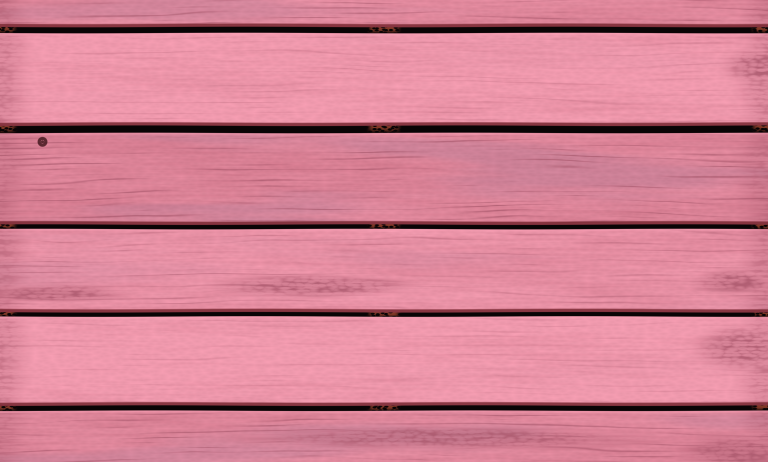
Write a Shadertoy shader that draws this texture.

```glsl
// Pink painted wooden planks with dark gaps, wavy grain and worn patches.

const vec3 LIGHT_PAINT = vec3(0.96, 0.615, 0.695);
const vec3 DUSTY_PAINT = vec3(0.85, 0.495, 0.575);
const vec3 WORN_PAINT = vec3(0.66, 0.34, 0.42);
const vec3 MAUVE_FILM = vec3(0.74, 0.50, 0.60);
const vec3 RIM_SHADE = vec3(0.47, 0.15, 0.19);
const vec3 GAP_BLACK = vec3(0.035, 0.015, 0.02);
const vec3 BARE_JOIST = vec3(0.50, 0.22, 0.15);

// Gap centre height and half width, from the top down
const vec2 GAPS[5] = vec2[5](vec2(0.935, 0.0065), vec2(0.720, 0.0078),
    vec2(0.509, 0.0048), vec2(0.3195, 0.0046), vec2(0.1165, 0.0055));
// Dustiness of each plank, from the top down
const float DUST[6] = float[6](0.62, 0.08, 0.78, 0.36, 0.05, 0.68);
// Worn patches: centre x, y and radii, as fractions of the canvas
const vec4 PATCHES[7] = vec4[7](vec4(0.41, 0.378, 0.16, 0.032),
    vec4(0.07, 0.367, 0.11, 0.024), vec4(0.96, 0.39, 0.07, 0.03),
    vec4(0.99, 0.855, 0.06, 0.055), vec4(0.97, 0.245, 0.08, 0.06),
    vec4(0.58, 0.050, 0.32, 0.030), vec4(0.96, 0.025, 0.09, 0.045));

vec2 hash2(vec2 p) {
    vec3 q = fract(p.xyx * vec3(0.1031, 0.1030, 0.0973));
    q += dot(q, q.yzx + 33.33);
    return fract((q.xx + q.yz) * q.zy);
}

// Cellular noise: distance to the nearest scattered point
float cellular(vec2 p) {
    vec2 cell = floor(p), f = fract(p);
    float nearest = 4.0;
    for (int j = -1; j <= 1; j++)
        for (int i = -1; i <= 1; i++) {
            vec2 o = vec2(i, j);
            vec2 d = o + hash2(cell + o) - f;
            nearest = min(nearest, dot(d, d));
        }
    return sqrt(nearest);
}

// Layered sines: slow bends shared by the grain and the smears
float bend(vec2 p, float seed) {
    float sum = 0.0, amp = 0.5;
    for (int i = 0; i < 4; i++) {
        sum += amp * sin(p.x + 1.7 * sin(p.y + seed) + seed * 2.3);
        p = mat2(1.7, 0.5, -0.6, 1.8) * p;
        amp *= 0.55;
    }
    return sum;
}

// Thin broken lines that follow the bent grain
float grainLines(vec2 p, float seed) {
    float y = p.y + 0.010 * bend(p * vec2(3.0, 9.0), seed);
    float wave = 0.5 + 0.5 * sin(y * 520.0 + 2.5 * bend(p * vec2(5.0, 50.0), seed + 4.0));
    float broken = smoothstep(0.35, 0.8, cellular(vec2(p.x * 4.0, y * 70.0) + seed * 17.0));
    return pow(wave, 5.0) * broken;
}

float ellipseFalloff(vec2 p, vec2 centre, vec2 radii) {
    return 1.0 - smoothstep(0.25, 1.0, length((p - centre) / radii));
}

// Bare joist spots inside the gaps: both ends and the middle
float joistMask(float x) {
    float d = abs(x - 0.5 * floor(x * 2.0 + 0.5));
    return 1.0 - smoothstep(0.013, 0.024, d);
}

vec3 plankColor(vec2 uv, vec2 p, int id) {
    float seed = float(id) * 3.7 + 1.0, dust = DUST[id];
    float smear = bend(p * vec2(3.5, 34.0), seed);
    float streak = cellular(vec2(p.x * 7.0, p.y * 150.0) + seed * 9.0);
    float fleck = cellular(p * vec2(55.0, 130.0) + seed);

    vec3 col = mix(LIGHT_PAINT, DUSTY_PAINT, clamp(dust + 0.22 * smear + 0.35 * (streak - 0.5), 0.0, 1.2));
    col = mix(col, MAUVE_FILM, 0.55 * dust * smoothstep(0.15, 0.75, bend(p * vec2(2.2, 22.0), seed + 8.0)));
    col = mix(col, WORN_PAINT, (0.16 + 0.6 * dust) * grainLines(p, seed));

    // Worn patches and rubbed plank ends
    float wear = 0.0;
    for (int i = 0; i < 7; i++)
        wear = max(wear, ellipseFalloff(uv + vec2(0.0, 0.006 * smear), PATCHES[i].xy, PATCHES[i].zw));
    float ends = 1.0 - smoothstep(0.0, 0.045, min(uv.x, 1.0 - uv.x) + 0.012 * smear);
    wear = max(wear, 0.65 * ends);
    float rough = 0.35 + 0.65 * smoothstep(0.25, 0.75, mix(fleck, streak, 0.45));
    col = mix(col, WORN_PAINT, 0.85 * wear * rough);

    return col * (0.98 + 0.05 * (fleck - 0.4));
}

void mainImage(out vec4 fragColor, in vec2 fragCoord) {
    vec2 uv = fragCoord / iResolution.xy;
    vec2 p = fragCoord / iResolution.y;
    float px = 1.0 / iResolution.y;

    int id = 0;
    for (int i = 0; i < 5; i++) id += uv.y < GAPS[i].x ? 1 : 0;
    vec3 col = plankColor(uv, p, id);

    // Small knot near the left end of the third plank
    float knot = length(p - vec2(0.092, 0.693));
    float ring = 1.0 - smoothstep(0.002, 0.002 + 1.5 * px, abs(knot - 0.007));
    col = mix(col, RIM_SHADE * 0.5, 0.8 * max(ring, 1.0 - smoothstep(0.002, 0.005, knot)));

    // Gaps, with a shaded rim above and a lit edge below
    for (int i = 0; i < 5; i++) {
        float wobble = 0.0007 * sin(p.x * 9.0 + float(i) * 2.0);
        float d = uv.y - GAPS[i].x + wobble, halfWidth = GAPS[i].y;
        float rim = smoothstep(-px, px, d) * (1.0 - smoothstep(0.005, 0.009, d - halfWidth));
        float lit = smoothstep(-0.007, -0.002, d + halfWidth) * (1.0 - step(0.0, d));
        float gap = 1.0 - smoothstep(-0.7 * px, 0.7 * px, abs(d) - halfWidth);
        float chips = smoothstep(0.2, 0.6, cellular(p * vec2(90.0, 160.0)));
        vec3 inside = mix(GAP_BLACK, BARE_JOIST, joistMask(uv.x) * chips * smoothstep(-halfWidth, halfWidth, d + 0.003));
        col = mix(col, LIGHT_PAINT * 1.04, 0.4 * lit);
        col = mix(col, RIM_SHADE, 0.85 * rim);
        col = mix(col, inside, gap);
    }
    fragColor = vec4(clamp(col, 0.0, 1.0), 1.0);
}
```
